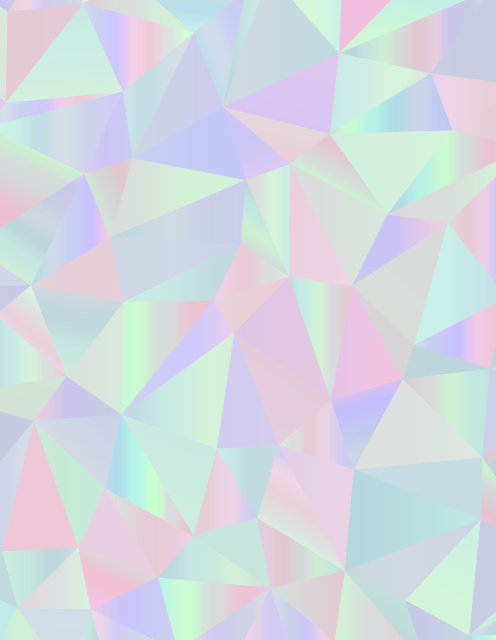
Write a Shadertoy shader that draws this background.

```glsl
const float COLUMNS = 6.0;
const float JITTER = 0.84;
const float GRID_TURN = 0.35;
const int STOPS = 9;

float hash(vec2 p) {
    vec3 q = fract((p.xyx * 17.3 + 41.7) * 0.1031);
    q += dot(q, q.yzx + 33.33);
    return fract((q.x + q.y) * q.z);
}

float gradientNoise(float x, float seed) {
    float i = floor(x), f = x - i;
    float slopeA = hash(vec2(i, seed)) * 2.0 - 1.0;
    float slopeB = hash(vec2(i + 1.0, seed)) * 2.0 - 1.0;
    return mix(slopeA * f, slopeB * (f - 1.0), f * f * (3.0 - 2.0 * f));
}

float cross2(vec2 a, vec2 b) {
    return a.x * b.y - a.y * b.x;
}

// Cyclic pastel foil ramp
vec3 foil(float t) {
    vec3 ramp[STOPS] = vec3[STOPS](
        vec3(0.82, 0.95, 0.84), // mint
        vec3(0.85, 0.86, 0.86), // silver
        vec3(0.90, 0.79, 0.83), // rose
        vec3(0.92, 0.81, 0.89), // pink
        vec3(0.80, 0.78, 0.95), // lavender
        vec3(0.79, 0.81, 0.91), // periwinkle
        vec3(0.82, 0.85, 0.89), // pale blue
        vec3(0.74, 0.85, 0.88), // teal
        vec3(0.77, 0.92, 0.89)  // aqua
    );
    float x = fract(t) * float(STOPS);
    int i = int(x) % STOPS;
    return mix(ramp[i], ramp[(i + 1) % STOPS], smoothstep(0.0, 1.0, fract(x)));
}

vec2 meshVertex(vec2 id) {
    vec2 offset = vec2(hash(id), hash(id + vec2(57.0, 113.0))) - 0.5;
    return id + JITTER * offset;
}

float edgeDistance(vec2 p, vec2 a, vec2 b) {
    return cross2(normalize(b - a), p - a);
}

float triangleArea(vec2 a, vec2 b, vec2 c) {
    return cross2(b - a, c - a);
}

vec3 facetColor(vec2 p, vec2 a, vec2 b, vec2 c, vec2 seed, vec2 across) {
    // Most ramps run sideways, the others run away from one edge
    vec2 side = normalize(b - a);
    vec2 dir = hash(seed + 3.1) < 0.76 ? across : vec2(-side.y, side.x);
    float s = dot(p - (a + b + c) / 3.0, dir);

    float strength = hash(seed + 5.7);
    float rate = mix(0.02, 0.6, strength * strength);
    rate *= hash(seed + 8.3) < 0.5 ? -1.0 : 1.0;
    float bands = 0.05 * rate * gradientNoise(s * 13.0, seed.x + seed.y * 7.0);
    vec3 color = foil(hash(seed + 11.9) + rate * s + bands);

    // A few facets are more vivid or darker
    float vivid = pow(hash(seed + 14.3), 4.0);
    float luma = dot(color, vec3(0.333));
    color = mix(vec3(luma), color, 0.85 + 0.9 * vivid);
    return color + 0.04 * (hash(seed + 19.1) - 0.5);
}

// Adds one facet, weighted by its coverage
void addFacet(inout vec4 sum, vec2 p, vec2 a, vec2 b, vec2 c,
              vec2 seed, vec2 across, float pixel) {
    float d = min(edgeDistance(p, a, b),
              min(edgeDistance(p, b, c), edgeDistance(p, c, a)));
    float cover = clamp(0.5 + d / pixel, 0.0, 1.0);
    if (cover > 0.0)
        sum += cover * vec4(facetColor(p, a, b, c, seed, across), 1.0);
}

void mainImage(out vec4 fragColor, in vec2 fragCoord) {
    float pixel = COLUMNS / iResolution.x;
    float cs = cos(GRID_TURN), sn = sin(GRID_TURN);
    mat2 turn = mat2(cs, sn, -sn, cs);
    vec2 p = turn * (fragCoord * pixel) + vec2(20.3, 30.6);
    vec2 across = turn * vec2(1.0, 0.0);
    vec4 sum = vec4(0.0);

    // Jittered quads, each split along one diagonal
    for (int y = -1; y <= 1; y++)
    for (int x = -1; x <= 1; x++) {
        vec2 id = floor(p) + vec2(x, y);
        vec2 a = meshVertex(id);
        vec2 b = meshVertex(id + vec2(1, 0));
        vec2 c = meshVertex(id + vec2(1, 1));
        vec2 d = meshVertex(id + vec2(0, 1));
        float splitAC = min(triangleArea(a, b, c), triangleArea(a, c, d));
        float splitBD = min(triangleArea(a, b, d), triangleArea(b, c, d));
        bool useAC = splitAC * mix(0.4, 1.8, hash(id + 23.0)) > splitBD;
        vec2 second = id + vec2(0.37, 71.0);
        addFacet(sum, p, a, b, useAC ? c : d, id, across, pixel);
        addFacet(sum, p, c, d, useAC ? a : b, second, across, pixel);
    }
    fragColor = vec4(clamp(sum.rgb / max(sum.a, 1e-4), 0.0, 1.0), 1.0);
}
```
